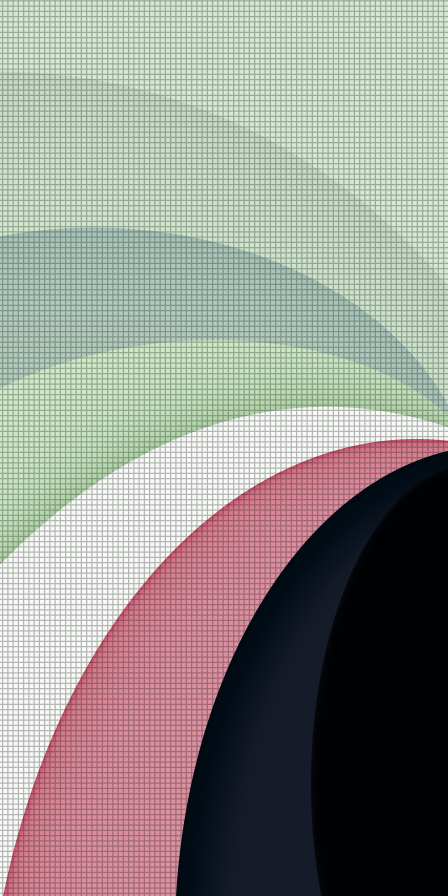
This background is drawn by a WebGL 1 fragment shader. Its source:

```glsl
precision highp float;
uniform vec2 u_resolution;

#define GRID_CELLS 85.3333
#define GRID_LINE 0.24
#define GRID_STRENGTH 0.27
#define MINT vec3(0.83, 0.92, 0.82)
#define SAGE vec3(0.70, 0.80, 0.74)
#define PAPER vec3(0.97, 0.98, 0.97)
#define ROSE vec3(0.86, 0.57, 0.63)
#define CRIMSON vec3(0.76, 0.22, 0.33)
#define NAVY vec3(0.085, 0.105, 0.165)
#define DEEP_NAVY vec3(0.0, 0.04, 0.075)
#define BLACK vec3(0.0, 0.004, 0.01)

// Approximate signed distance to a vertically sheared ellipse, negative inside
float ellipse(vec2 p, vec2 center, vec2 radius, float shear) {
    vec2 q = p - center;
    q.y -= shear * q.x;
    float k = length(q / radius);
    vec2 g = q / (radius * radius);
    g.x -= shear * g.y;
    return k * (k - 1.0) / max(length(g), 0.0001);
}

// Antialiased inside coverage
float fill(float d, float pixel) {
    return clamp(0.5 - d / pixel, 0.0, 1.0);
}

// Soft falloff on both sides of an edge
float glow(float d, float width) {
    return exp(-abs(d) / width);
}

// Box-filtered coverage of thin crossing lines
float grid(vec2 p, float pixel) {
    float w = pixel * GRID_CELLS;
    vec2 d = abs(fract(p * GRID_CELLS) - 0.5);
    vec2 right = min(d + 0.5 * w, vec2(0.5 * GRID_LINE));
    vec2 left = max(d - 0.5 * w, vec2(-0.5 * GRID_LINE));
    vec2 c = max(right - left, 0.0) / w;
    return 1.0 - (1.0 - c.x) * (1.0 - c.y);
}

void main() {
    vec2 p = gl_FragCoord.xy / u_resolution * vec2(1.0, 2.0);
    float pixel = 2.0 / u_resolution.y;

    // Nested arcs, from the back to the front
    float haze = ellipse(p, vec2(0.0, 0.384), vec2(1.35, 1.456), 0.0);
    float sageTop = ellipse(p, vec2(0.21, 0.852), vec2(0.855, 0.64), 0.0);
    float mintLow = ellipse(p, vec2(0.4, 0.808), vec2(0.7, 0.43), 0.07);
    float paper = ellipse(p, vec2(0.73, -2.108), vec2(1.6, 3.2), 0.0);
    float rose = ellipse(p, vec2(0.93, -0.42), vec2(0.965, 1.44), 0.0);
    float navy = ellipse(p, vec2(1.108, -0.1), vec2(0.718, 1.106), 0.0);
    float black = ellipse(p, vec2(1.06, 0.25), vec2(0.366, 0.717), 0.0);

    // Mint sky with a faint darker veil
    vec3 color = MINT;
    vec3 veil = MINT * (1.0 - 0.07 * glow(haze, 0.22));
    color = mix(color, veil, fill(haze, pixel));

    // Sage band, cooler along its upper rim
    vec3 sage = SAGE * (1.0 - vec3(0.07, 0.05, 0.03) * glow(sageTop, 0.08));
    color = mix(color, sage, fill(sageTop, pixel));

    // Lower mint, shaded towards the paper sheet
    vec3 mint = MINT * vec3(0.98, 1.0, 0.96);
    mint *= 1.0 - vec3(0.16, 0.11, 0.17) * glow(paper, 0.07);
    color = mix(color, mint, fill(mintLow, pixel));
    // The paper's outer shade also covers the ground left of the arc
    color = mix(color, PAPER, fill(paper, pixel));

    // Rose band with a crimson rim
    vec3 roseTone = mix(ROSE, CRIMSON, 0.3 * glow(rose, 0.07));
    roseTone = mix(roseTone, CRIMSON, 0.75 * glow(rose, 0.007));
    color = mix(color, roseTone, fill(rose, pixel));

    color *= 1.0 - GRID_STRENGTH * grid(p, pixel);

    // Navy and black foreground
    vec3 navyTone = mix(DEEP_NAVY, NAVY, smoothstep(0.0, 0.15, -navy));
    color = mix(color, navyTone, fill(navy, pixel));
    vec3 blackTone = mix(BLACK, NAVY, 0.35 * glow(black, 0.006));
    color = mix(color, blackTone, fill(black, pixel));

    gl_FragColor = vec4(color, 1.0);
}
```
